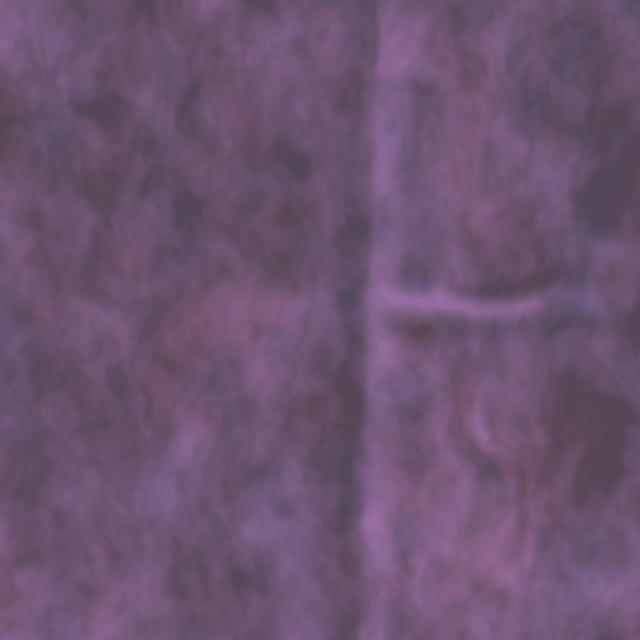
Write a three.js fragment shader that draws this texture.

```glsl
varying vec2 vUv;

const vec3 DARK_PLUM = vec3(0.350, 0.283, 0.357);
const vec3 LILAC = vec3(0.575, 0.420, 0.608);
const vec3 WARM_SHIFT = vec3(0.030, -0.006, -0.024);

float hash(vec2 p) {
  vec3 q = fract(vec3(p.xyx) * 0.1031);
  q += dot(q, q.yzx + 33.33);
  return fract((q.x + q.y) * q.z);
}

float noise(vec2 p) {
  vec2 cell = floor(p);
  vec2 f = fract(p);
  f = f * f * (3.0 - 2.0 * f);
  float low = mix(hash(cell), hash(cell + vec2(1.0, 0.0)), f.x);
  float high = mix(hash(cell + vec2(0.0, 1.0)), hash(cell + vec2(1.0)), f.x);
  return mix(low, high, f.y);
}

// Layered noise, centred on zero
float fbm(vec2 p, float gain) {
  float sum = 0.0;
  float weight = 1.0;
  float total = 0.0;
  for (int i = 0; i < 4; i++) {
    sum += weight * (noise(p) - 0.5);
    total += weight;
    weight *= gain;
    p = mat2(0.96, 0.28, -0.28, 0.96) * p * 1.9 + 17.3;
  }
  return sum / total;
}

float blob(vec2 p, vec2 center, vec2 radius) {
  vec2 q = (p - center) / radius;
  return exp(-dot(q, q));
}

float band(float x, float center, float width) {
  float d = (x - center) / width;
  return exp(-d * d);
}

float span(float x, float from, float to, float soft) {
  return smoothstep(from - soft, from + soft, x) * (1.0 - smoothstep(to - soft, to + soft, x));
}

// Broad light and dark areas of the cloth
float shading(vec2 p) {
  float light = 0.36 * blob(p, vec2(0.03, 0.64), vec2(0.08, 0.14));
  light += 0.30 * blob(p, vec2(0.06, 0.93), vec2(0.07, 0.10));
  light += 0.20 * blob(p, vec2(0.24, 0.22), vec2(0.17, 0.17));
  light += 0.34 * blob(p, vec2(0.77, 0.13), vec2(0.17, 0.28));
  light += 0.22 * blob(p, vec2(0.95, 0.06), vec2(0.09, 0.10));
  light += 0.40 * blob(p, vec2(0.96, 0.61), vec2(0.05, 0.025));
  light += 0.22 * blob(p, vec2(0.46, 0.54), vec2(0.07, 0.04));
  light -= 0.14 * blob(p, vec2(0.38, 0.77), vec2(0.22, 0.22));
  light -= 0.26 * blob(p, vec2(0.91, 0.34), vec2(0.07, 0.17));
  light -= 0.12 * blob(p, vec2(0.06, 0.42), vec2(0.10, 0.10));
  return light;
}

// Upright seam: shaded on its left, uneven raised strip on its right
float seam(vec2 p) {
  float x = p.x - 0.030 * (p.y - 0.5);
  float strip = smoothstep(0.567, 0.585, x) * (1.0 - smoothstep(0.590, 0.650, x));
  float shade = band(x, 0.553, 0.026);
  float stripWear = 0.35 + 1.1 * noise(vec2(x * 16.0, p.y * 11.0));
  float shadeWear = 0.20 + 1.4 * noise(vec2(5.0, p.y * 9.0 + 2.0));
  return 0.30 * strip * stripWear - 0.22 * shade * shadeWear;
}

// Sideways crease with a bright ridge and hollows beside it
float crease(vec2 p) {
  float ridgeY = 0.540 - 0.025 * smoothstep(0.67, 0.74, p.x) + 0.025 * smoothstep(0.80, 0.90, p.x);
  float ridge = band(p.y, ridgeY, mix(0.024, 0.013, smoothstep(0.68, 0.74, p.x)));
  float light = 0.42 * ridge * span(p.x, 0.595, 0.85, 0.04);
  light += 0.28 * blob(p, vec2(0.660, 0.537), vec2(0.055, 0.018));
  light -= 0.34 * band(p.y, ridgeY + 0.031, 0.016) * span(p.x, 0.70, 0.89, 0.02);
  light -= 0.24 * band(p.y, 0.490, 0.020) * span(p.x, 0.60, 1.05, 0.03);
  light += 0.30 * blob(p, vec2(0.602, 0.45), vec2(0.025, 0.035));
  return light;
}

// Worn upright streaks with a faint arched top
float streaks(vec2 p) {
  vec2 q = p - vec2(0.755, 0.37);
  float arch = band(length(vec2(q.x, max(q.y, 0.0))), 0.050, 0.018);
  float lines = noise(vec2(p.x * 42.0, p.y * 9.0)) - 0.5;
  float area = span(p.x, 0.64, 0.85, 0.04) * span(p.y, 0.02, 0.42, 0.07);
  float archWear = noise(p * 17.0 + 5.0);
  return area * (0.26 * arch * archWear + 0.42 * lines + 0.16 * band(p.x, 0.765, 0.025));
}

void main() {
  vec2 warp = vec2(fbm(vUv * 9.0, 0.5), fbm(vUv * 9.0 + 41.0, 0.5));
  vec2 p = vUv + 0.06 * warp;

  // Mottled dye with soft upright fibres
  float tone = 0.29 + 0.70 * fbm(p * vec2(5.0, 4.0) + 8.0, 0.6);
  tone += 1.10 * fbm(p * vec2(17.0, 12.0) + 23.0, 0.65);
  tone += 0.14 * (noise(vUv * vec2(65.0, 40.0)) - 0.5);

  // Folds and wear
  tone += shading(p) + seam(vUv + 0.012 * warp) + crease(vUv + 0.03 * warp) + streaks(p);
  tone = clamp(tone, -0.05, 1.05);

  // Dye colour, drifting between rose and blue violet
  vec3 color = mix(DARK_PLUM, LILAC, tone);
  color += WARM_SHIFT * 2.0 * fbm(p * vec2(11.0, 8.0) + 67.0, 0.6);
  gl_FragColor = vec4(color, 1.0);
}
```
